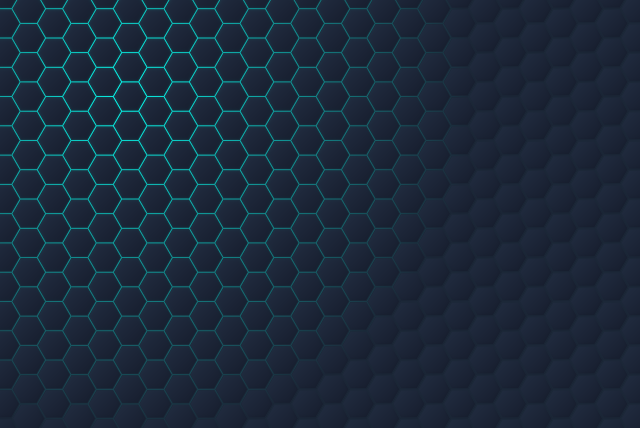
A WebGL 1 fragment shader for this background:

```glsl
precision highp float;

uniform vec2 u_resolution;

const float CELL_HEIGHT = 0.0684;
const vec2 GRID_ORIGIN = vec2(0.3041, 0.8428);
const float LINE_HALF_WIDTH = 0.0013;
const float GAP_HALF_WIDTH = 0.0030;
const float RIM_WIDTH = 0.0035;
const float HALO_WIDTH = 0.0028;
const float HALO_STRENGTH = 0.20;
const vec2 GLOW_CENTER = vec2(0.293, 0.785);
const float GLOW_RADIUS = 0.81;

const vec3 FACE_LIGHT = vec3(0.125, 0.167, 0.243);
const vec3 FACE_DARK = vec3(0.094, 0.122, 0.188);
const vec3 RIM_SHADOW = vec3(0.085, 0.115, 0.175);
const vec3 GAP_COLOR = vec3(0.106, 0.153, 0.216);
const vec3 LINE_COLOR = vec3(0.03, 0.96, 0.91);

// Offset from the center of the nearest flat-topped hexagon
vec2 hexLocal(vec2 p) {
  vec2 period = CELL_HEIGHT * vec2(1.7320508, 1.0);
  vec2 evenCell = mod(p + 0.5 * period, period) - 0.5 * period;
  vec2 oddCell = mod(p, period) - 0.5 * period;
  return dot(evenCell, evenCell) < dot(oddCell, oddCell) ? evenCell : oddCell;
}

// Distance inward from the hexagon border
float hexBorder(vec2 local) {
  vec2 a = abs(local);
  return 0.5 * CELL_HEIGHT - max(a.y, dot(a, vec2(0.8660254, 0.5)));
}

void main() {
  float pixel = 1.0 / u_resolution.y;
  vec2 p = gl_FragCoord.xy * pixel;
  vec2 local = hexLocal(p - GRID_ORIGIN);
  float border = hexBorder(local);

  // Face lit from the upper left, with a shaded lower right rim
  float slope = dot(local, vec2(0.7071, -0.7071)) / CELL_HEIGHT;
  vec3 color = mix(FACE_LIGHT, FACE_DARK, clamp(slope + 0.5, 0.0, 1.0));
  float rim = exp(-max(border - GAP_HALF_WIDTH, 0.0) / RIM_WIDTH);
  color = mix(color, RIM_SHADOW, 0.6 * rim * smoothstep(-0.2, 0.4, slope));

  // Gap between neighbouring faces
  float gap = 1.0 - smoothstep(-0.5 * pixel, 0.5 * pixel, border - GAP_HALF_WIDTH);
  color = mix(color, GAP_COLOR, 0.8 * gap);

  // Glowing lines fading away from the light
  float glow = clamp(1.0 - distance(p, GLOW_CENTER) / GLOW_RADIUS, 0.0, 1.0);
  float line = 1.0 - smoothstep(-0.6 * pixel, 0.6 * pixel, border - LINE_HALF_WIDTH);
  float halo = HALO_STRENGTH * exp(-border / HALO_WIDTH);
  color = mix(color, LINE_COLOR, glow * max(line, halo));

  gl_FragColor = vec4(color, 1.0);
}
```
